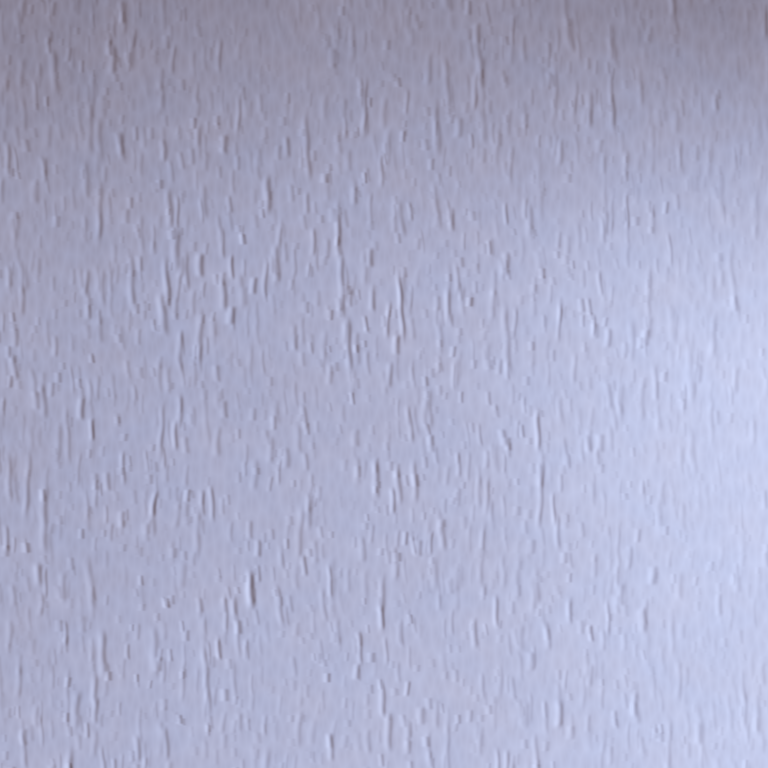
Reproduce this texture procedurally as a WebGL 2 fragment shader.

```glsl
#version 300 es
precision highp float;

uniform vec2 u_resolution;
out vec4 fragColor;

vec2 hash2(vec2 p) {
    vec3 q = fract(p.xyx * vec3(0.1031, 0.1030, 0.0973));
    q += dot(q, q.yzx + 33.33);
    return fract((q.xx + q.yz) * q.zy);
}

// Distance to the nearest scattered point
float cellular(vec2 p) {
    vec2 cell = floor(p);
    float nearest = 4.0;
    for (int j = -1; j <= 1; j++) {
        for (int i = -1; i <= 1; i++) {
            vec2 id = cell + vec2(i, j);
            vec2 offset = id + hash2(id + 50.0) - p;
            nearest = min(nearest, dot(offset, offset));
        }
    }
    return sqrt(nearest);
}

// Smooth mottling from rotated sine waves, about -1 to 1
float layeredSines(vec2 p) {
    float sum = 0.0;
    float amplitude = 0.5;
    for (int i = 0; i < 4; i++) {
        sum += amplitude * sin(p.x + 1.7 * sin(p.y)) * cos(p.y + 1.3 * sin(p.x * 0.7));
        p = mat2(1.3, 1.1, -1.1, 1.3) * p + 2.4;
        amplitude *= 0.6;
    }
    return sum;
}

// Soft vertical groove: shaded core with a lit lip beside it
float groove(vec2 d, float halfLength, float width) {
    float along = smoothstep(halfLength, halfLength * 0.5, abs(d.y));
    float core = d.x / width;
    float lip = core + 2.1;
    return along * (0.55 * exp(-lip * lip * 0.7) - exp(-core * core));
}

// Scattered grooves, one per occupied cell
float grooveLayer(vec2 p, vec2 cellSize, float width, float density, float seed) {
    vec2 cell = floor(p / cellSize);
    float relief = 0.0;
    for (int j = -1; j <= 1; j++) {
        for (int i = -1; i <= 1; i++) {
            vec2 id = cell + vec2(i, j);
            vec2 place = hash2(id + seed);
            vec2 shape = hash2(id + seed + 117.0);
            vec2 kind = hash2(id + seed + 253.0);
            vec2 d = p - (id + place) * cellSize;
            float tilt = (shape.y - 0.35) * 0.17;
            d.x += d.y * tilt + 0.0006 * sin(d.y * 150.0 + place.x * 6.28);
            float halfLength = cellSize.y * mix(0.16, 0.65, shape.x * shape.x);
            float strength = step(kind.x, density) * mix(0.3, 1.0, kind.y);
            relief += strength * groove(d, halfLength, width * mix(0.75, 1.2, place.y));
        }
    }
    return relief;
}

// Light falling from the right, fading towards the top
float wallLight(vec2 uv) {
    float level = mix(0.10, 0.40, smoothstep(1.08, 0.6, uv.y));
    level += 0.26 * (1.0 - uv.y) - 0.12 * smoothstep(0.5, 0.0, uv.x);
    float glow = smoothstep(0.42, 1.05, uv.x) * smoothstep(1.0, 0.5, uv.y);
    level += glow * mix(0.27, 0.45, smoothstep(0.0, 0.5, uv.y));
    return level - 0.08 * smoothstep(0.5, 1.0, uv.x) * smoothstep(0.88, 1.0, uv.y);
}

vec3 plasterColour(float level) {
    vec3 shade = vec3(0.53, 0.51, 0.58);
    vec3 middle = vec3(0.66, 0.67, 0.78);
    vec3 bright = vec3(0.79, 0.82, 0.945);
    vec3 lower = mix(shade, middle, clamp(level * 2.0, -0.6, 1.0));
    return mix(lower, bright, clamp(level * 2.0 - 1.0, 0.0, 1.2));
}

void main() {
    vec2 uv = gl_FragCoord.xy / u_resolution;
    vec2 p = gl_FragCoord.xy / min(u_resolution.x, u_resolution.y);

    // Grooves are deepest low on the wall and away from the glow
    float patches = layeredSines(p * 13.0);
    float depth = mix(1.0, 0.6, smoothstep(0.65, 1.0, uv.y));
    depth *= mix(1.0, 0.65, smoothstep(0.6, 1.0, uv.x));
    depth *= clamp(0.9 + 0.6 * patches, 0.45, 1.3);

    vec2 warped = p + vec2(0.0015 * sin(p.y * 23.0 + 4.0 * p.x), 0.0);
    float relief = 0.47 * grooveLayer(warped, vec2(0.032, 0.085), 0.0030, 0.6, 11.0);
    relief += 0.40 * grooveLayer(warped, vec2(0.020, 0.048), 0.0027, 0.6, 71.0);
    relief += 0.22 * grooveLayer(warped, vec2(0.012, 0.036), 0.0024, 0.75, 137.0);

    // Faint vertical grain and broad mottling
    float grain = cellular(p * vec2(110.0, 42.0)) - 0.5;
    float level = wallLight(uv) + 0.025 + relief * depth;
    level += 0.13 * grain + 0.03 * patches;

    vec3 colour = plasterColour(level);
    float warmth = layeredSines(p * 31.0 + 9.0);
    colour += 0.008 * warmth * vec3(1.0, 0.1, -0.8);
    fragColor = vec4(clamp(colour, 0.0, 1.0), 1.0);
}
```
